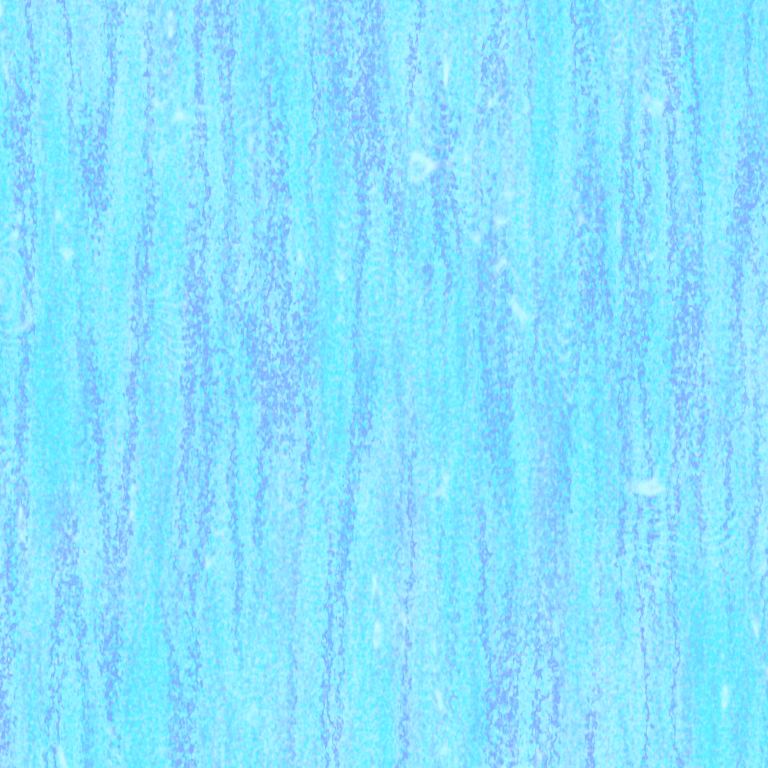
This texture is drawn by a Shadertoy shader. Its source:

```glsl
// Icy cyan wood grain: soft vertical streaks and ragged blue veins,
// overlaid with pale moire rings, the contour lines of a smooth noise field.
// Rings fade where the field is steep; flat spots become white stars and eyes.

#define CYAN       vec3(0.365, 0.935, 1.0)
#define PALE       vec3(0.70, 0.945, 1.0)
#define VIOLET     vec3(0.50, 0.66, 1.0)
#define WHITE      vec3(0.80, 0.99, 1.0)
#define VEIN_FREQ  14.0
#define VEIN_WIDTH 0.042
#define VEIN_DEPTH 0.80
#define RING_COUNT 105.0
#define RING_GAIN  0.38
#define GRAIN_GAIN 0.62

// Random unit gradient for a lattice cell
vec2 cellGradient(ivec2 cell) {
    uint h = uint(cell.x) * 1597334677u ^ uint(cell.y) * 3812015801u;
    h = (h ^ (h >> 15)) * 2246822519u;
    h = (h ^ (h >> 13)) * 3266489917u;
    h ^= h >> 16;
    float angle = float(h & 65535u) * 6.2831853 / 65536.0;
    return vec2(cos(angle), sin(angle));
}

// Gradient noise, roughly -0.7 to 0.7
float noise(vec2 p) {
    ivec2 cell = ivec2(floor(p));
    vec2 f = fract(p);
    vec2 u = f * f * f * (f * (f * 6.0 - 15.0) + 10.0);
    float a = dot(cellGradient(cell), f);
    float b = dot(cellGradient(cell + ivec2(1, 0)), f - vec2(1, 0));
    float c = dot(cellGradient(cell + ivec2(0, 1)), f - vec2(0, 1));
    float d = dot(cellGradient(cell + ivec2(1, 1)), f - vec2(1, 1));
    return mix(mix(a, b, u.x), mix(c, d, u.x), u.y);
}

// Phase of the ring pattern
float ringPhase(vec2 p) {
    float field = noise(p * vec2(11.0, 5.0) + 31.4);
    field += 0.15 * noise(p * vec2(21.0, 10.0) + 57.7);
    return RING_COUNT * field;
}

// x: dark vein, y: pale line beside it
vec2 veinLayer(vec2 p, float seed) {
    float bend = 0.013 * noise(p * vec2(6.0, 11.0) + seed);
    bend += 0.006 * noise(p * vec2(24.0, 40.0) + seed);
    float path = noise(vec2((p.x + bend) * VEIN_FREQ, p.y * 0.9) + seed);
    float ragged = 0.13 * noise(p * vec2(135.0, 75.0) + seed);
    ragged += 0.09 * noise(p * vec2(250.0, 150.0) + seed);
    float dist = abs(path + ragged);
    float strength = smoothstep(-0.35, 0.22, noise(p * vec2(11.0, 2.4) + seed * 2.0));
    float dark = 1.0 - smoothstep(VEIN_WIDTH * 0.4, VEIN_WIDTH * 1.6, dist);
    float rim = 1.0 - smoothstep(0.0, 0.05, abs(dist - 0.12));
    return vec2(dark, rim) * strength;
}

void mainImage(out vec4 fragColor, in vec2 fragCoord) {
    vec2 p = fragCoord / iResolution.y;

    // Broad patches, streaks and fine grain
    float patches = noise(p * vec2(8.0, 2.2) + 3.3) + 0.6 * noise(p * vec2(24.0, 4.0) + 11.6);
    float streaks = noise(p * vec2(66.0, 8.0) + 19.2);
    float grain = noise(p * vec2(175.0, 120.0) + 23.7) + noise(p * vec2(290.0, 220.0) + 5.4);
    float mottle = noise(p * vec2(150.0, 95.0) + 71.9) + 0.8 * noise(p * vec2(270.0, 190.0) + 91.3);
    float paleness = 0.43 + 0.48 * patches + 0.38 * streaks + GRAIN_GAIN * grain;
    vec3 color = mix(CYAN, PALE, clamp(paleness, 0.0, 1.0));

    // Blue haze gathered in vertical bands of fine hatching
    float haze = 0.09 + 0.24 * noise(p * vec2(19.0, 2.6) + 43.5);
    haze += 0.24 * noise(p * vec2(80.0, 10.0) + 47.1);
    haze += 0.20 * noise(p * vec2(150.0, 26.0) + 61.8) + 0.32 * mottle;
    color = mix(color, VIOLET, clamp(haze, 0.0, 0.6));

    // Ragged veins with pale rims
    vec2 veins = vec2(0.0);
    for (int i = 0; i < 3; i++) {
        veins = max(veins, veinLayer(p, 101.3 + 57.2 * float(i)));
    }
    color = mix(color, PALE, 0.45 * veins.y);
    color = mix(color, VIOLET, VEIN_DEPTH * veins.x * clamp(0.75 + mottle, 0.0, 1.0));

    // Rings, limited to gentle slopes of the field
    float phase = ringPhase(p);
    float e = 0.001;
    vec2 slope = vec2(ringPhase(p + vec2(e, 0)), ringPhase(p + vec2(0, e))) - phase;
    float steepness = length(slope) / e;
    float crest = pow(0.5 + 0.5 * cos(phase), 2.5);
    float visible = 1.0 - smoothstep(400.0, 1100.0, steepness);
    visible *= smoothstep(-0.12, 0.30, noise(p * vec2(8.0, 6.0) + 83.6));
    color = mix(color, WHITE, RING_GAIN * crest * visible);

    // White stars and eyes at the flat spots
    float flatness = 1.0 - smoothstep(90.0, 330.0, steepness);
    color = mix(color, WHITE, 0.9 * flatness * crest * crest * sqrt(visible));

    fragColor = vec4(color, 1.0);
}
```
